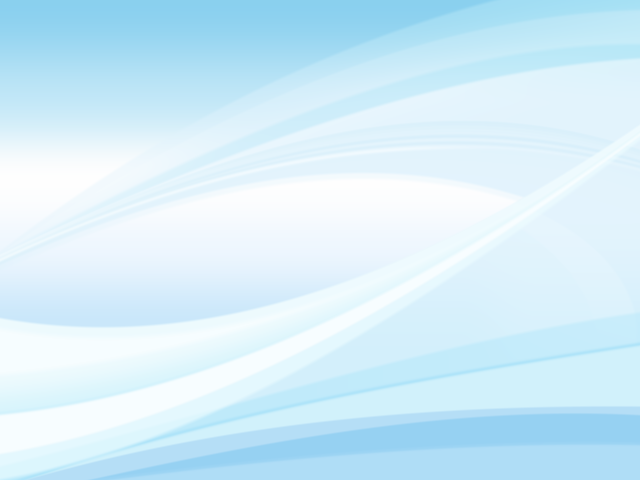
This background is drawn by a Shadertoy shader. Its source:

```glsl
// Pale blue abstract background: translucent sweeping veils around a glowing white hollow.

const vec3 WHITE = vec3(0.98, 0.995, 1.0);
const vec3 AQUA  = vec3(0.62, 0.88, 0.96);
const vec3 MIST  = vec3(0.83, 0.94, 0.985);
const vec3 AZURE = vec3(0.59, 0.82, 0.95);

float hash(float n) { return fract(sin(n * 91.7) * 4375.5); }

// Cubic through the heights h at x = 0, 1/3, 2/3 and 1.
float curve(float x, vec4 h) {
    float u = 3.0 * x, a = u - 1.0, b = u - 2.0, c = u - 3.0;
    return dot(h, vec4(-a * b * c / 6.0, u * b * c / 2.0, -u * a * c / 2.0, u * a * b / 6.0));
}

// Smooth coverage of everything under an edge.
float under(float y, float edge, float soft) {
    float w = soft + 0.8 / iResolution.y;
    return 1.0 - smoothstep(edge - w, edge + w, y);
}

// Coverage between two edges; it vanishes where they cross.
float ribbon(float y, float top, float bottom, float soft) {
    return under(y, top, soft) * (1.0 - under(y, bottom, soft));
}

// Thin soft stroke.
float stroke(float y, float edge, float width) {
    float d = (y - edge) / width;
    return exp(-d * d);
}

// Band strongest at its upper edge, fading downward.
float veil(float y, float top, float depth) {
    return under(y, top, 0.002) * exp(-max(top - y, 0.0) / depth);
}

vec3 sky(float y) {
    vec3 c = mix(vec3(0.79, 0.905, 0.98), vec3(0.93, 0.965, 0.995), smoothstep(0.32, 0.49, y));
    c = mix(c, vec3(0.995), smoothstep(0.46, 0.62, y));
    c = mix(c, vec3(0.77, 0.91, 0.97), smoothstep(0.63, 0.80, y));
    return mix(c, vec3(0.54, 0.815, 0.935), smoothstep(0.76, 1.0, y));
}

// Coverage of an ellipse.
float disc(vec2 p, vec2 centre, vec2 radius) {
    return 1.0 - smoothstep(0.992, 1.005, length((p - centre) / radius));
}

// Upper sweep fanning out from the left.
vec3 upperVeils(vec3 c, float x, float y) {
    float outer = curve(x, vec4(0.476, 0.766, 0.957, 1.061));
    float second = curve(x, vec4(0.472, 0.736, 0.910, 0.979));
    float third = curve(x, vec4(0.470, 0.6875, 0.847, 0.908));
    float fourth = curve(x, vec4(0.469, 0.661, 0.806, 0.878));
    float crest = curve(x, vec4(0.465, 0.653, 0.745, 0.6875));
    float lower = curve(x, vec4(0.458, 0.623, 0.691, 0.644));

    vec3 body = mix(MIST, vec3(0.885, 0.952, 0.99), smoothstep(0.25, 0.55, y));
    body = mix(body, vec3(0.77, 0.925, 0.972), smoothstep(0.78, 0.95, y));
    float depth = smoothstep(0.0, 0.16, outer - y);
    c = mix(c, body, under(y, outer, 0.003) * mix(0.4, 0.95, depth));
    c = mix(c, AQUA, 0.45 * ribbon(y, outer, second, 0.008) * smoothstep(0.55, 1.0, x));
    c = mix(c, WHITE, 0.16 * veil(y, second, 0.05));
    c = mix(c, AQUA, (0.12 + 0.3 * x) * ribbon(y, third, fourth, 0.004));
    c = mix(c, WHITE, 0.30 * veil(y, fourth, 0.06));
    c = mix(c, vec3(0.73, 0.89, 0.96), 0.5 * veil(y, crest, 0.025));

    // Fine filaments between the crest and its lower edge.
    for (int i = 0; i < 8; i++) {
        float f = (float(i) + 0.5) / 8.0;
        vec3 tint = mix(vec3(0.78, 0.91, 0.97), WHITE, step(0.5, hash(float(i) + 2.0)));
        c = mix(c, tint, 0.22 * stroke(y, mix(crest, lower, f), 0.004));
    }
    return mix(c, WHITE, 0.55 * stroke(y, lower, 0.004) * (1.0 - smoothstep(0.6, 0.8, x)));
}

// Blue layers rising to the right along the bottom.
vec3 lowerVeils(vec3 c, float x, float y) {
    float shelf = curve(x, vec4(0.028, 0.146, 0.262, 0.349));
    float seam = curve(x, vec4(-0.016, 0.116, 0.210, 0.283));
    float swell = curve(x, vec4(-0.016, 0.089, 0.141, 0.153));
    float deep = curve(x, vec4(-0.042, 0.054, 0.122, 0.135));
    float base = curve(x, vec4(-0.028, 0.028, 0.066, 0.075));

    c = mix(c, vec3(0.72, 0.91, 0.98), mix(0.85, 0.5, x) * ribbon(y, shelf, seam, 0.003));
    c = mix(c, vec3(0.82, 0.945, 0.985), under(y, seam, 0.002));
    c = mix(c, vec3(0.62, 0.87, 0.97), 0.65 * stroke(y, seam, 0.004));
    c = mix(c, vec3(0.71, 0.87, 0.965), under(y, swell, 0.001));
    c = mix(c, AZURE, under(y, deep, 0.001));
    c = mix(c, vec3(0.685, 0.865, 0.965), under(y, base, 0.004));
    return mix(c, AZURE, 0.5 * stroke(y, base, 0.003));
}

// Bright ribbon narrowing toward the right edge.
vec3 brightRibbon(vec3 c, float x, float y) {
    float top = curve(x, vec4(0.337, 0.3385, 0.483, 0.740));
    float fold = curve(x, vec4(0.219, 0.297, 0.462, 0.731));
    float crease = curve(x, vec4(0.137, 0.236, 0.436, 0.722));
    float hem = curve(x, vec4(0.054, 0.184, 0.413, 0.717));
    float bottom = curve(x, vec4(0.0, 0.141, 0.389, 0.708));
    float left = 1.0 - smoothstep(0.1, 0.75, x);

    c = mix(c, vec3(0.94, 0.985, 0.995), 0.9 * ribbon(y, top, hem, 0.002));
    c = mix(c, vec3(0.93, 0.99, 1.0), 0.65 * ribbon(y, hem, bottom, 0.004));
    c = mix(c, WHITE, 0.7 * ribbon(y, top - 0.022, fold, 0.006));
    float shade = smoothstep(fold, crease, y);
    c = mix(c, vec3(0.82, 0.95, 0.985), mix(0.3, 0.75, left) * shade * ribbon(y, fold, crease, 0.004));
    c = mix(c, vec3(0.70, 0.91, 0.98), 0.6 * left * stroke(y, crease, 0.004));
    return mix(c, WHITE, 0.8 * ribbon(y, crease, hem, 0.004));
}

void mainImage(out vec4 fragColor, in vec2 fragCoord) {
    vec2 p = fragCoord / iResolution.xy;
    vec3 c = upperVeils(sky(p.y), p.x, p.y);

    // Faint rounded glows at the right of the hollow.
    float right = smoothstep(0.72, 0.84, p.x) * smoothstep(0.12, 0.38, p.y);
    c = mix(c, WHITE, 0.15 * right * disc(p, vec2(0.573, 0.305), vec2(0.423, 0.327)));
    c = mix(c, MIST, 0.18 * right * disc(p, vec2(0.547, 0.27), vec2(0.388, 0.35)));
    c = lowerVeils(c, p.x, p.y);

    // Hollow with a translucent upper rim.
    float rim = curve(p.x, vec4(0.448, 0.602, 0.632, 0.479));
    float floorEdge = curve(p.x, vec4(0.337, 0.3385, 0.483, 0.740));
    c = mix(c, sky(p.y), 0.6 * ribbon(p.y, rim, floorEdge, 0.002));
    c = mix(c, sky(p.y), ribbon(p.y, rim - 0.012, floorEdge, 0.003));

    fragColor = vec4(brightRibbon(c, p.x, p.y), 1.0);
}
```
